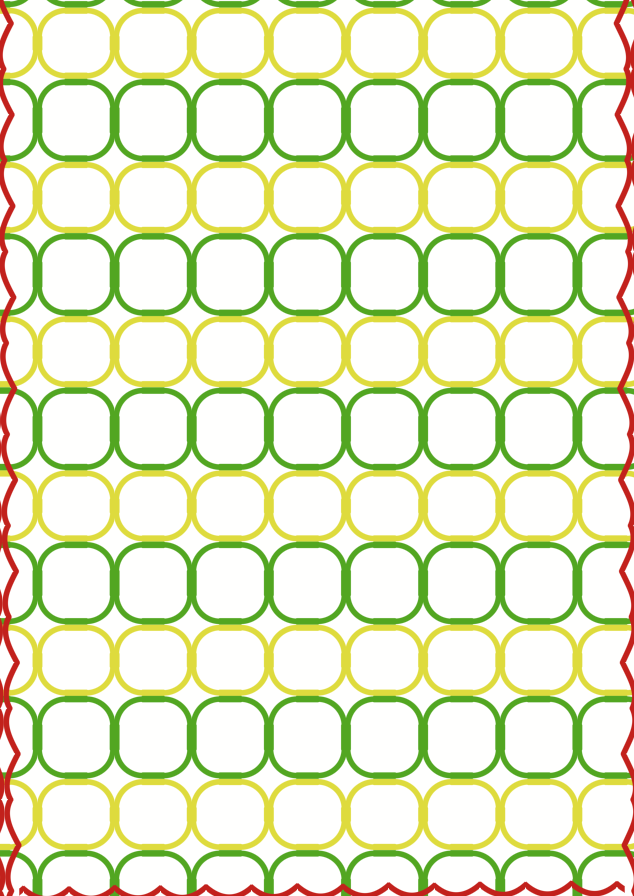
Reproduce this pattern procedurally as a Shadertoy shader.

```glsl
// Rows of green and yellow rounded rings on white, edged by tilted red scalloped strands.

const float CELLS_ACROSS = 8.22;
const float PI = 3.14159265;

const vec3 WHITE  = vec3(1.0, 1.0, 0.995);
const vec3 YELLOW = vec3(0.87, 0.86, 0.24);
const vec3 GREEN  = vec3(0.32, 0.65, 0.13);
const vec3 RED    = vec3(0.76, 0.13, 0.11);

// Coverage of a signed distance, softened over one pixel.
float coverage(float dist, float pixel) {
    return 1.0 - smoothstep(-0.75 * pixel, 0.75 * pixel, dist);
}

// Centred coordinates inside a repeated tile.
vec2 repeatTile(vec2 p, vec2 period) {
    return (fract(p / period + 0.5) - 0.5) * period;
}

// Outline of a rounded box, a little heavier along its straight sides.
float ringDistance(vec2 p, vec2 halfSize, float radius, float halfStroke) {
    vec2 corner = abs(p) - halfSize + radius;
    float box = length(max(corner, 0.0)) + min(max(corner.x, corner.y), 0.0) - radius;
    float straight = 1.0 - smoothstep(0.0, 0.025, min(corner.x, corner.y));
    return abs(box) - halfStroke - 0.006 * straight;
}

// Outward offset of a strand: bowed scallops plus a sway every second one.
float scallopOffset(float along, float depth, float sway) {
    float u = (along - 0.303) / 0.592;
    float cusp = abs(2.0 * fract(u) - 1.0);
    return depth * (1.0 - cusp * cusp) + 0.5 * sway * (1.0 - cos(PI * u));
}

// Pair of strands mirrored about an axis just outside the inner cusps.
float strandDistance(float inward, float along, float depth, float sway, float halfStroke) {
    const float AXIS = 0.18;
    const float STEP = 0.012;
    float before = scallopOffset(along - STEP, depth, sway);
    float after = scallopOffset(along + STEP, depth, sway);
    float slope = (after - before) / (2.0 * STEP);
    float gap = abs(inward + AXIS) - AXIS + scallopOffset(along, depth, sway);
    return abs(gap) * inversesqrt(1.0 + slope * slope) - halfStroke;
}

// Three-sided border, turned slightly against the grid.
float borderDistance(vec2 p, float halfStroke) {
    const float TILT = 0.0095;
    vec2 q = p + TILT * vec2(-p.y, p.x);
    float left = q.x - 0.14;
    float right = 7.99 - q.x;
    float bottom = 11.525 - q.y;
    float sides = min(strandDistance(left, p.y, 0.08, 0.10, halfStroke),
                      strandDistance(right, p.y, 0.07, 0.12, halfStroke));
    float hem = strandDistance(bottom, p.x, 0.13, 0.01, halfStroke);
    hem = max(hem, -min(left, right));
    return min(sides, hem);
}

void mainImage(out vec4 fragColor, in vec2 fragCoord) {
    // Cell units, measured from the top left
    float pixel = CELLS_ACROSS / iResolution.x;
    vec2 p = vec2(fragCoord.x, iResolution.y - fragCoord.y) * pixel;

    // Alternating rows of rings
    const vec2 PERIOD = vec2(1.0, 2.0);
    vec2 yellowTile = repeatTile(p - vec2(0.986, 0.56), PERIOD);
    vec2 greenTile = repeatTile(p - vec2(0.986, 1.56), PERIOD);
    float yellowRing = ringDistance(yellowTile, vec2(0.478, 0.423), 0.345, 0.036);
    float greenRing = ringDistance(greenTile, vec2(0.478, 0.496), 0.345, 0.036);

    vec3 color = WHITE;
    color = mix(color, YELLOW, coverage(yellowRing, pixel));
    color = mix(color, GREEN, coverage(greenRing, pixel));

    // Scalloped edging on top
    color = mix(color, RED, coverage(borderDistance(p, 0.036), pixel));
    fragColor = vec4(color, 1.0);
}
```
